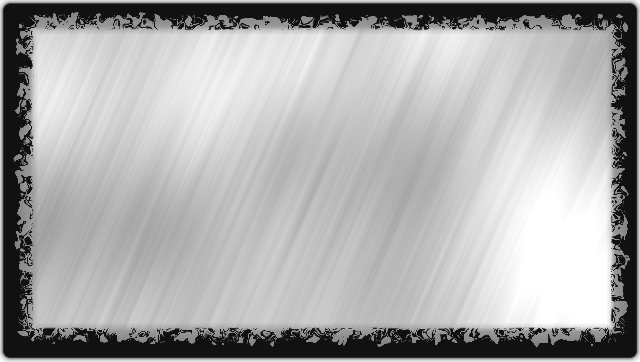
Write a Shadertoy shader that draws this texture.

```glsl
#define FRAME_CENTER vec2(0.884, 0.501)
#define FRAME_HALF vec2(0.875, 0.489)
#define PANEL_CENTER vec2(0.890, 0.506)
#define PANEL_HALF vec2(0.798, 0.411)
#define CORNER_RADIUS 0.020
#define RUST_WIDTH 0.052
#define RUST_SCALE 62.0
#define GRAIN_DIR vec2(0.400, 0.917)
#define GRAIN_GAIN 0.14
#define METAL_BASE 0.785
#define INK 0.068

float hash(vec2 p) {
    vec3 q = fract(vec3(p.xyx) * 0.1031);
    q += dot(q, q.yzx + 33.33);
    return fract((q.x + q.y) * q.z);
}

float noise(vec2 p) {
    vec2 cell = floor(p), f = fract(p);
    f = f * f * (3.0 - 2.0 * f);
    return mix(mix(hash(cell), hash(cell + vec2(1, 0)), f.x),
               mix(hash(cell + vec2(0, 1)), hash(cell + vec2(1, 1)), f.x), f.y);
}

float boxDistance(vec2 p, vec2 halfSize, float radius) {
    vec2 q = abs(p) - halfSize + radius;
    return length(max(q, 0.0)) + min(max(q.x, q.y), 0.0) - radius;
}

// Rotate into (across, along) the brushing direction.
vec2 toGrain(vec2 p) {
    vec2 across = vec2(GRAIN_DIR.y, -GRAIN_DIR.x);
    return vec2(dot(p, across), dot(p, GRAIN_DIR));
}

// Broad reflections: x, y, radius, gain.
float reflections(vec2 p) {
    vec4 lights[12] = vec4[12](
        vec4(1.60, 0.20, 0.20, 0.26), vec4(1.46, 0.50, 0.17, 0.12),
        vec4(1.23, 0.92, 0.12, 0.14), vec4(1.66, 0.80, 0.14, -0.08),
        vec4(0.57, 0.76, 0.15, 0.14), vec4(0.84, 0.84, 0.13, 0.11),
        vec4(0.12, 0.72, 0.14, 0.15), vec4(0.13, 0.39, 0.13, -0.13),
        vec4(0.44, 0.36, 0.13, -0.13), vec4(0.81, 0.58, 0.13, -0.08),
        vec4(1.16, 0.50, 0.14, -0.12), vec4(1.08, 0.17, 0.12, -0.06));
    float sum = 0.0;
    for (int i = 0; i < 12; i++) {
        vec2 d = toGrain(p - lights[i].xy) / lights[i].z;
        d.y *= 0.8;
        sum += lights[i].w * exp(-0.7 * dot(d, d));
    }
    return sum;
}

// Long scratches at several widths.
float brushedGrain(vec2 p) {
    vec2 g = toGrain(p) + 7.0;
    float sum = 0.0, gain = 0.4, frequency = 38.0;
    for (int i = 0; i < 4; i++) {
        sum += gain * (noise(vec2(g.x * frequency, g.y * 2.2 + float(i) * 19.0)) - 0.5);
        frequency *= 2.0;
        gain *= 0.72;
    }
    return sum;
}

// Curling flakes that merge into solid ink away from the panel.
float rustInk(vec2 p, float depth) {
    vec2 q = p * RUST_SCALE;
    q += 1.1 * (vec2(noise(q * 0.8 + 9.0), noise(q * 0.8 + 41.0)) - 0.5);
    float field = 0.68 * noise(q) + 0.32 * noise(q * 2.1 + 17.0);
    float patches = noise(p * 25.0 + 5.0) - 0.5;
    float cover = clamp(depth + 0.28 * patches, 0.0, 1.2);
    float curl = abs(field - 0.5);
    float width = mix(0.025, 0.11, cover) + 0.4 * smoothstep(0.65, 1.1, cover);
    float lines = 1.0 - smoothstep(width - 0.025, width + 0.025, curl);
    float blots = smoothstep(0.64, 0.70, field + 0.10 * cover);
    float entry = smoothstep(-0.03, 0.10, depth + 0.08 * patches);
    return max(max(lines, blots) * entry, smoothstep(0.88, 1.12, cover));
}

void mainImage(out vec4 fragColor, in vec2 fragCoord) {
    vec2 p = fragCoord / iResolution.y;
    float pixel = 1.0 / iResolution.y;
    float frame = boxDistance(p - FRAME_CENTER, FRAME_HALF, CORNER_RADIUS);
    float panel = boxDistance(p - PANEL_CENTER, PANEL_HALF, 0.0);
    float depth = panel / RUST_WIDTH;

    // Brushed metal, dimmed under the worn border.
    float metal = METAL_BASE + reflections(p) + GRAIN_GAIN * brushedGrain(p);
    float shade = min(metal, 1.0);
    shade *= 1.0 - 0.10 * smoothstep(-0.016, 0.0, panel);
    shade = mix(shade, 0.62 - 0.12 * clamp(depth, 0.0, 1.0),
                smoothstep(-0.004, 0.012, panel));
    shade = mix(shade, INK, rustInk(p, depth));

    // Pale surround with a soft shadow from the frame.
    float surround = 1.0 - 0.62 * exp(-max(frame, 0.0) / 0.006);
    shade = mix(shade, surround, smoothstep(-pixel, pixel, frame));
    fragColor = vec4(vec3(clamp(shade, 0.0, 1.0)), 1.0);
}
```
